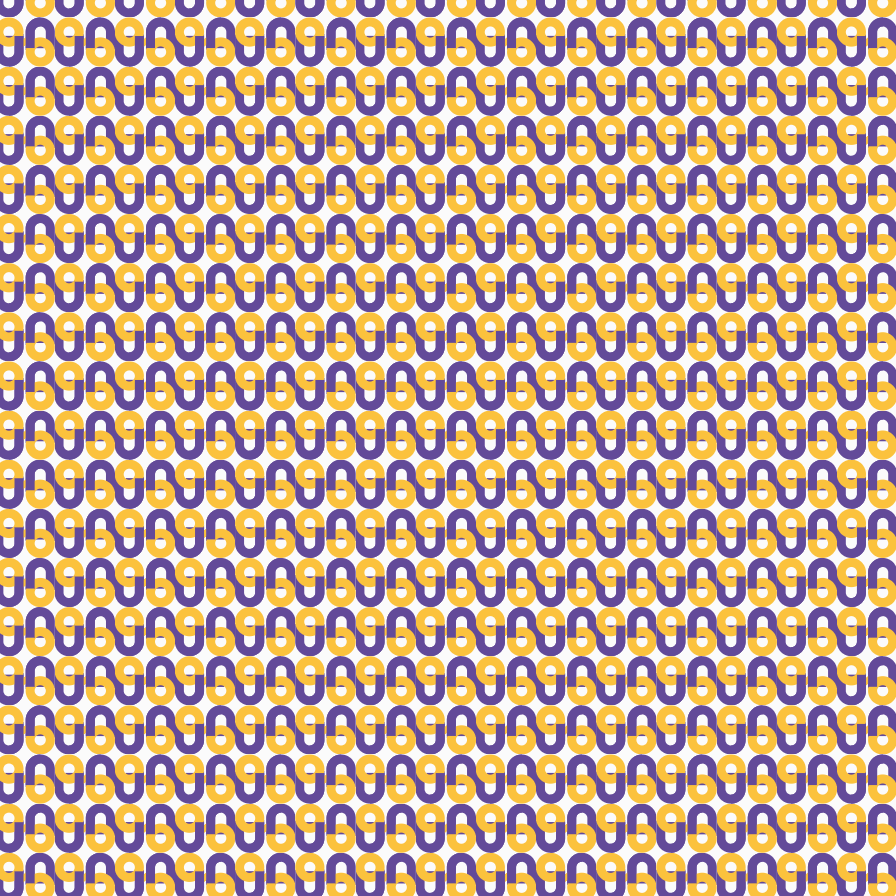
Reproduce this pattern procedurally as a WebGL 1 fragment shader.

```glsl
precision highp float;

// A chain of interlocked two-colour rounded loops on a light ground.
// Each tile holds one hooked loop and its half-turn copy; both come from
// the same distance functions, joined by a short band across the gap.

uniform vec2 u_resolution;

const vec3 GROUND = vec3(0.985);
const vec3 PURPLE = vec3(0.39, 0.29, 0.60);
const vec3 YELLOW = vec3(0.985, 0.76, 0.24);

const vec2 REPEATS = vec2(14.89, 18.235);     // tiles across and down
const vec2 TILE_CENTRE = vec2(0.0946, 0.9531); // centre of one tile on the canvas
const float LOOP_OFFSET = 0.52;  // loop centre from tile centre, in half tiles
const float OUTER_RADIUS = 0.485;
const float STROKE = 0.30;
const float LEG_TOP = 0.20;      // flat upper end of the purple leg
const float TAIL_TOP = 0.25;     // limit of the purple tail under the yellow ring
const vec2 PRONG_CENTRE = vec2(0.09, 0.10);
const vec2 PRONG_HALF = vec2(0.21, 0.105);
const vec2 LINK_HALF = vec2(0.10, 0.13);
const float LINK_SLOPE = 0.8;

float box(vec2 p, vec2 halfSize) {
  vec2 d = abs(p) - halfSize;
  return length(max(d, 0.0)) + min(max(d.x, d.y), 0.0);
}

// Ring stretched upright by straight sides of half length h.
float stadiumRing(vec2 p, float h) {
  p.y -= clamp(p.y, -h, h);
  return abs(length(p) - OUTER_RADIUS + 0.5 * STROKE) - 0.5 * STROKE;
}

float coverage(float d, float pixel) {
  return clamp(0.5 - d / pixel, 0.0, 1.0);
}

void main() {
  // One unit is half a tile width, on both axes.
  float unit = 0.5 / REPEATS.x;
  float pixel = 1.0 / (unit * u_resolution.y);
  vec2 uv = gl_FragCoord.xy / u_resolution;
  vec2 tile = fract((uv - TILE_CENTRE) * REPEATS + 0.5) - 0.5;
  vec2 p = tile / (REPEATS * unit);

  // The right half is the left half turned by 180 degrees.
  if (p.x > 0.0) p = -p;
  vec2 q = p + vec2(LOOP_OFFSET, 0.0);

  float rowHeight = 1.0 / (REPEATS.y * unit);
  float straight = 0.5 * rowHeight - OUTER_RADIUS;
  float body = stadiumRing(q, straight);

  // Purple tail and prong below, yellow ring and link between, leg on top.
  float tail = max(body, q.y - TAIL_TOP);
  float prong = box(q - PRONG_CENTRE, PRONG_HALF);
  float ring = stadiumRing(q - vec2(0.0, straight), 0.0);
  float link = box(vec2(p.x, p.y - LINK_SLOPE * p.x), LINK_HALF);
  float leg = max(body, max(-q.x, q.y - LEG_TOP));

  vec3 colour = GROUND;
  colour = mix(colour, PURPLE, coverage(min(tail, prong), pixel));
  colour = mix(colour, YELLOW, coverage(min(ring, link), pixel));
  colour = mix(colour, PURPLE, coverage(leg, pixel));
  gl_FragColor = vec4(colour, 1.0);
}
```
